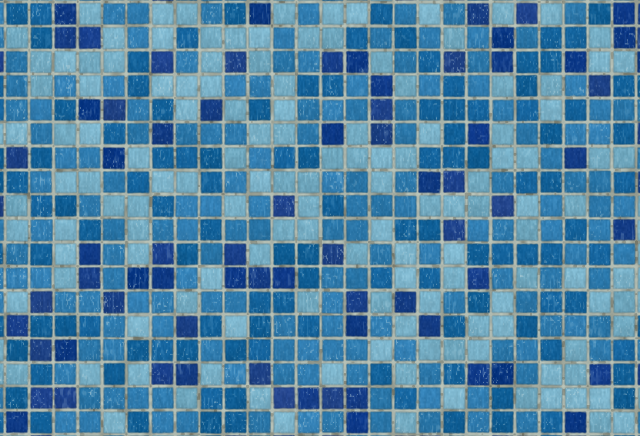
Reproduce this texture procedurally as a Shadertoy shader.

```glsl
// Weathered glass mosaic: a grid of small blue tiles set in pale grout.
// Each cell hashes its colour, size, shift and tilt; a rounded-box distance
// cuts the tile, and value noise adds streaks, chalky specks and grout dirt.

const vec2  GRID        = vec2(26.35, 18.15); // repeats across and down
const vec2  GRID_START  = vec2(0.20, 0.07);   // part of a cell cut off at lower left
const float HALF_TILE   = 0.440;
const float CORNER      = 0.055;
const float SIZE_JITTER = 0.018;
const float SHIFT       = 0.035;
const float TILT        = 0.035;
const float EDGE_WOBBLE = 0.022;
const float EDGE_SOFT   = 0.022;

const vec3 LIGHT_BLUE = vec3(0.46, 0.68, 0.77);
const vec3 MID_BLUE   = vec3(0.18, 0.48, 0.68);
const vec3 DEEP_BLUE  = vec3(0.07, 0.38, 0.60);
const vec3 NAVY       = vec3(0.03, 0.21, 0.52);
const vec3 FADED_NAVY = vec3(0.14, 0.27, 0.54);
const vec3 GROUT      = vec3(0.69, 0.73, 0.69);
const vec3 DIRT       = vec3(0.40, 0.40, 0.34);
const vec3 CHALK      = vec3(0.73, 0.82, 0.84);

float hash(vec2 p) {
    vec3 q = fract(vec3(p.xyx) * 0.1031);
    q += dot(q, q.yzx + 33.33);
    return fract((q.x + q.y) * q.z);
}

float noise(vec2 p) {
    vec2 i = floor(p), f = fract(p);
    f = f * f * (3.0 - 2.0 * f);
    return mix(mix(hash(i), hash(i + vec2(1, 0)), f.x),
               mix(hash(i + vec2(0, 1)), hash(i + vec2(1, 1)), f.x), f.y);
}

float roundedBox(vec2 p, vec2 halfSize, float radius) {
    vec2 q = abs(p) - halfSize + radius;
    return length(max(q, 0.0)) + min(max(q.x, q.y), 0.0) - radius;
}

// Random glass colour with a small shift in tone per tile
vec3 glassColour(vec2 cell) {
    float pick = hash(cell + 11.3);
    vec3 navy = mix(NAVY, FADED_NAVY, hash(cell + 71.9));
    vec3 colour = pick < 0.27 ? LIGHT_BLUE
                : pick < 0.59 ? MID_BLUE
                : pick < 0.83 ? DEEP_BLUE : navy;
    float tone = hash(cell + 37.7) - 0.5;
    return colour * (1.0 + 0.12 * tone) + vec3(0.03, 0.0, -0.01) * tone;
}

// Vertical streaks and chalky specks on the glass face
vec3 weather(vec3 colour, vec2 p, vec2 cell) {
    float wear = hash(cell + 53.1);
    float streak = noise(p * vec2(13.0, 3.5) + cell * 7.0);
    float grain = noise(p * vec2(17.0, 12.0) + 90.0);
    float patches = noise(p * 2.3 + 40.0);
    colour *= 0.95 + 0.10 * streak;
    colour += 0.05 * (grain - 0.5);
    float speck = smoothstep(0.70, 0.95, grain) * smoothstep(0.25, 0.75, patches);
    float scrape = smoothstep(0.62, 0.95, streak) * wear;
    return mix(colour, CHALK, 0.32 * speck * (0.4 + wear) + 0.20 * scrape);
}

vec3 groutColour(vec2 p) {
    vec3 colour = GROUT * (0.94 + 0.12 * noise(p * 7.0));
    float stain = smoothstep(0.52, 0.92, noise(p * vec2(2.2, 1.1) + 17.0));
    float spot = smoothstep(0.66, 0.90, noise(p * 6.0 + 63.0));
    return mix(colour, DIRT, 0.35 * stain + 0.45 * spot);
}

void mainImage(out vec4 fragColor, in vec2 fragCoord) {
    vec2 p = fragCoord / iResolution.xy * GRID - GRID_START;
    float pixel = GRID.y / iResolution.y;
    vec2 cell = floor(p);

    // Hand-set tile: shifted, tilted and slightly uneven in size
    vec2 local = p - cell - 0.5;
    local -= SHIFT * (vec2(hash(cell + 3.1), hash(cell + 5.7)) - 0.5);
    float angle = TILT * (hash(cell + 8.9) - 0.5);
    local += angle * vec2(-local.y, local.x);
    vec2 sizeNoise = vec2(hash(cell + 19.2), hash(cell + 23.6)) - 0.5;
    float dist = roundedBox(local, HALF_TILE + SIZE_JITTER * sizeNoise, CORNER);
    dist += EDGE_WOBBLE * (noise(p * 9.0 + 5.0) - 0.5);

    // Glass with a soft sheen and a darker rim
    vec3 glass = weather(glassColour(cell), p, cell);
    glass *= 1.0 + 0.07 * local.y;
    glass *= 1.0 - 0.10 * smoothstep(-0.09, 0.0, dist);

    // Grout, shaded where it meets the glass
    vec3 grout = groutColour(p);
    grout *= 0.90 + 0.10 * smoothstep(0.0, 0.06, dist);

    float blur = EDGE_SOFT + 0.6 * pixel;
    float cover = 1.0 - smoothstep(-blur, blur, dist);
    fragColor = vec4(mix(grout, glass, cover), 1.0);
}
```
